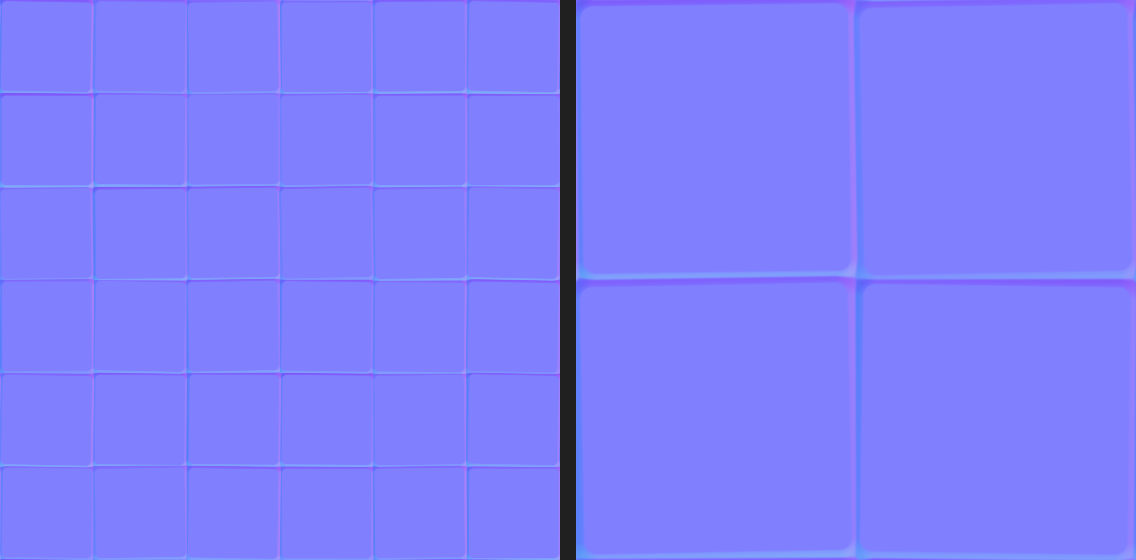
Left, the full canvas; right, a detail of the centre.
Give the GLSL for this texture map, as a three.js fragment shader.

```glsl
// Tangent-space normal map of a six by six grid of slightly crooked, bevelled square tiles.
varying vec2 vUv;

const float TILES = 6.0;            // repeats across and down
// Lengths below are in tile widths.
const float HALF_FACE = 0.478;      // half side of the flat face
const float CORNER_RADIUS = 0.045;
const float MAX_TURN = 0.022;       // radians
const float MAX_SHIFT = 0.006;
const float MAX_SEAM_BIAS = 0.007;  // moves seams toward one tile or the other
const float EDGE_SOFTNESS = 0.010;
const float SEAM_SOFTNESS = 0.004;
const float BEVEL_RAMP = 0.024;
const float MIN_TILT = 0.19;        // sideways part of the bevel normal
const float MAX_TILT = 0.38;

vec2 hash2(vec2 p) {
  vec2 h = vec2(dot(p, vec2(127.1, 311.7)), dot(p, vec2(269.5, 183.3)));
  return fract(sin(h) * 43758.55);
}

// Sideways normal in xy and distance from the face in z.
vec3 bevel(vec2 p, vec2 id) {
  float turn = (hash2(id + 11.3).x * 2.0 - 1.0) * MAX_TURN;
  float c = cos(turn);
  float s = sin(turn);
  vec2 shift = (hash2(id + 5.7) * 2.0 - 1.0) * MAX_SHIFT;
  vec2 local = mat2(c, -s, s, c) * (p - shift);

  // Rounded square and its outward direction.
  vec2 q = abs(local) - (HALF_FACE - CORNER_RADIUS);
  vec2 outer = max(q, 0.0);
  float d = length(outer) + min(max(q.x, q.y), 0.0) - CORNER_RADIUS;
  vec2 dir = sign(local) * outer / max(length(outer), 0.0001);

  // Each of the four sides has its own steepness.
  vec2 side = step(0.0, local);
  vec2 chance = vec2(hash2(id + 23.1 + side.x * 7.0).x,
                     hash2(id + 41.9 + side.y * 7.0).y);
  vec2 tilt = mix(vec2(MIN_TILT), vec2(MAX_TILT), chance);
  float rise = smoothstep(-0.5 * EDGE_SOFTNESS, 0.5 * EDGE_SOFTNESS, d);
  rise *= mix(0.6, 1.0, smoothstep(0.0, BEVEL_RAMP, d));
  return vec3(mat2(c, s, -s, c) * (dir * tilt * rise), d);
}

void main() {
  vec2 grid = vUv * TILES;
  vec2 cell = floor(grid);
  vec2 slope = vec2(0.0);
  float total = 0.0;

  // Nearest tile wins, with a narrow blend across the seam.
  for (int y = -1; y <= 1; y++) {
    for (int x = -1; x <= 1; x++) {
      vec2 tile = cell + vec2(float(x), float(y));
      vec2 id = mod(tile, TILES);
      vec3 b = bevel(grid - tile - 0.5, id);
      float bias = (hash2(id + 67.3).x * 2.0 - 1.0) * MAX_SEAM_BIAS;
      float weight = exp(-(max(b.z, -0.05) + bias) / SEAM_SOFTNESS);
      slope += b.xy * weight;
      total += weight;
    }
  }
  slope /= total;

  // Green points down the canvas.
  vec3 normal = vec3(slope.x, -slope.y, sqrt(1.0 - dot(slope, slope)));
  gl_FragColor = vec4(normal * 0.5 + 0.5, 1.0);
}
```
